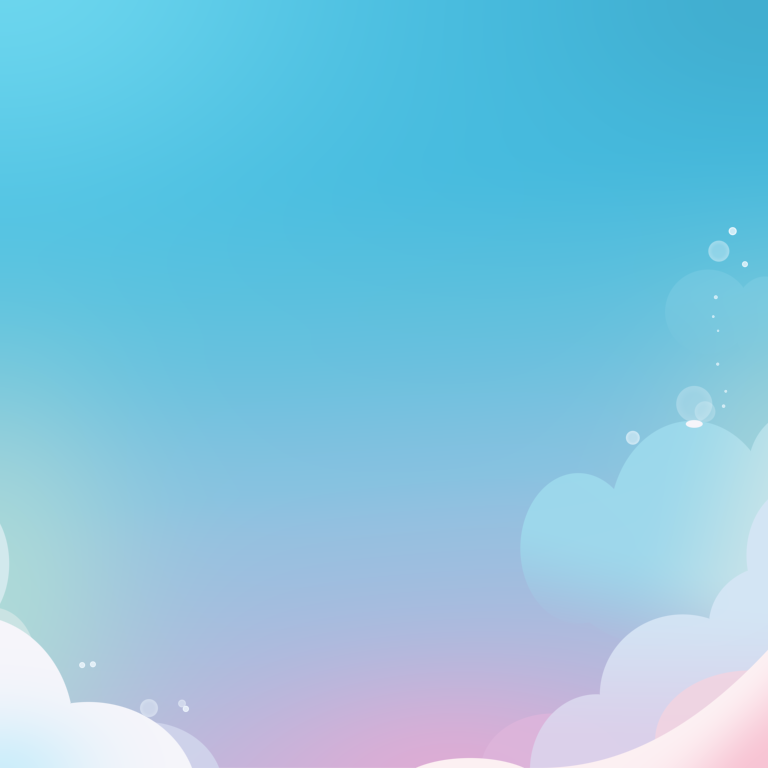
A Shadertoy shader for this background:

```glsl
// Pastel sky fading from blue to pink, with rounded clouds and drifting bubbles in the corners.

const vec3 SKY_TOP    = vec3(0.27, 0.73, 0.87);
const vec3 SKY_MIDDLE = vec3(0.36, 0.75, 0.865);
const vec3 SKY_LOW    = vec3(0.55, 0.76, 0.88);
const vec3 SKY_BASE   = vec3(0.76, 0.71, 0.86);
const vec3 AQUA       = vec3(0.44, 0.85, 0.94);
const vec3 DEEP_TEAL  = vec3(0.25, 0.67, 0.80);
const vec3 MINT       = vec3(0.69, 0.87, 0.84);
const vec3 ROSE       = vec3(0.88, 0.67, 0.83);
const vec3 ICE        = vec3(0.62, 0.86, 0.93);
const vec3 MIST       = vec3(0.83, 0.90, 0.96);
const vec3 LAVENDER   = vec3(0.86, 0.82, 0.92);
const vec3 PEACH      = vec3(0.95, 0.83, 0.88);
const vec3 CREAM      = vec3(0.99, 0.94, 0.95);
const vec3 BLUSH      = vec3(0.97, 0.77, 0.83);
const vec3 SNOW       = vec3(0.965, 0.96, 0.98);
const float SKY_TILT  = 0.08;
const int   DOT_COUNT = 6;

float hash(float n) { return fract(sin(n * 127.1) * 43758.5453); }

// Approximate signed distance to an ellipse
float ellipse(vec2 p, vec2 center, vec2 radius) {
    vec2 q = (p - center) / radius;
    float k = length(q);
    return k * (k - 1.0) / max(length(q / radius), 1e-4);
}

float cover(float d) {
    float edge = 0.8 / min(iResolution.x, iResolution.y);
    return 1.0 - smoothstep(-edge, edge, d);
}

float glow(vec2 p, vec2 center, vec2 radius) {
    vec2 q = (p - center) / radius;
    return exp(-dot(q, q));
}

vec3 sky(vec2 p) {
    float h = p.y - SKY_TILT * (p.x - 0.5);
    vec3 col = mix(SKY_BASE, SKY_LOW, clamp(h / 0.37, 0.0, 1.0));
    col = mix(col, SKY_MIDDLE, smoothstep(0.30, 0.65, h));
    col = mix(col, SKY_TOP, smoothstep(0.57, 0.80, h));
    col = mix(col, AQUA, 0.9 * glow(p, vec2(0.0, 1.05), vec2(0.42, 0.32)));
    col = mix(col, DEEP_TEAL, 0.8 * glow(p, vec2(1.0, 1.0), vec2(0.28, 0.18)));
    col = mix(col, MINT, 0.85 * glow(p, vec2(-0.02, 0.22), vec2(0.19, 0.27)));
    col = mix(col, MINT, 0.6 * glow(p, vec2(1.04, 0.38), vec2(0.17, 0.22)));
    return mix(col, ROSE, 0.9 * glow(p, vec2(0.59, -0.02), vec2(0.24, 0.13)));
}

// Translucent disc with a brighter rim
void bubble(inout vec3 col, vec2 p, vec2 center, float radius, float alpha) {
    float d = length(p - center) - radius;
    float rim = smoothstep(-0.5 * radius, 0.0, d);
    col = mix(col, vec3(0.95, 0.98, 1.0), alpha * (0.75 + 0.25 * rim) * cover(d));
}

void backClouds(inout vec3 col, vec2 p) {
    float faint = min(ellipse(p, vec2(0.922, 0.594), vec2(0.056, 0.055)),
                      ellipse(p, vec2(0.996, 0.583), vec2(0.042, 0.057)));
    col = mix(col, ICE, 0.22 * cover(faint) * smoothstep(0.52, 0.63, p.y));

    float d = ellipse(p, vec2(0.753, 0.286), vec2(0.0755, 0.098));
    d = min(d, ellipse(p, vec2(0.901, 0.322), vec2(0.107, 0.130)));
    d = min(d, ellipse(p, vec2(1.042, 0.388), vec2(0.068, 0.078)));
    d = min(d, ellipse(p, vec2(0.885, 0.258), vec2(0.156, 0.104)));
    vec3 tint = mix(ICE, vec3(0.82, 0.91, 0.92), smoothstep(0.82, 1.05, p.x - 0.35 * (p.y - 0.3)));
    col = mix(col, tint, 0.85 * cover(d) * smoothstep(0.16, 0.31, p.y + 0.25 * (p.x - 0.75)));
}

void rightClouds(inout vec3 col, vec2 p) {
    float pink = ellipse(p, vec2(0.720, -0.003), vec2(0.094, 0.074));
    col = mix(col, vec3(0.87, 0.71, 0.86), 0.8 * cover(pink));

    float d = ellipse(p, vec2(1.042, 0.277), vec2(0.070, 0.091));
    d = min(d, ellipse(p, vec2(1.009, 0.186), vec2(0.086, 0.078)));
    d = min(d, ellipse(p, vec2(0.889, 0.095), vec2(0.108, 0.105)));
    d = min(d, ellipse(p, vec2(0.777, -0.003), vec2(0.087, 0.099)));
    col = mix(col, mix(LAVENDER, MIST, smoothstep(0.02, 0.22, p.y)), 0.95 * cover(d));

    float peach = ellipse(p, vec2(0.977, 0.036), vec2(0.124, 0.091));
    col = mix(col, PEACH, 0.85 * cover(peach));

    // Foreground bank sweeping up to the right
    float rise = max((p.x - 0.70) / 0.30, 0.0);
    float bank = (p.y - 0.154 * pow(rise, 2.1)) / sqrt(1.0 + rise * rise);
    bank = min(bank, ellipse(p, vec2(0.612, -0.029), vec2(0.098, 0.042)));
    float blush = smoothstep(0.0, 0.10, -bank) * smoothstep(0.78, 0.98, p.x);
    col = mix(col, mix(CREAM, BLUSH, blush), cover(bank));
}

void leftClouds(inout vec3 col, vec2 p) {
    col = mix(col, vec3(0.84, 0.92, 0.94), 0.9 * cover(ellipse(p, vec2(-0.039, 0.266), vec2(0.051, 0.081))));
    col = mix(col, vec3(0.84, 0.91, 0.91), 0.7 * cover(ellipse(p, vec2(-0.010, 0.141), vec2(0.056, 0.068))));
    col = mix(col, vec3(0.82, 0.84, 0.93), 0.85 * cover(ellipse(p, vec2(0.189, -0.029), vec2(0.102, 0.089))));
    float d = min(ellipse(p, vec2(-0.039, 0.049), vec2(0.135, 0.150)),
                  ellipse(p, vec2(0.115, -0.042), vec2(0.143, 0.128)));
    vec3 tint = mix(SNOW, vec3(0.80, 0.93, 0.98), glow(p, vec2(0.0, -0.01), vec2(0.12, 0.08)));
    col = mix(col, tint, cover(d));
}

void bubbles(inout vec3 col, vec2 p) {
    bubble(col, p, vec2(0.936, 0.673), 0.0137, 0.45);
    bubble(col, p, vec2(0.904, 0.474), 0.0235, 0.28);
    bubble(col, p, vec2(0.918, 0.464), 0.0135, 0.25);
    bubble(col, p, vec2(0.824, 0.430), 0.0090, 0.65);
    bubble(col, p, vec2(0.194, 0.078), 0.0117, 0.50);
    bubble(col, p, vec2(0.237, 0.084), 0.0050, 0.60);
    col = mix(col, SNOW, cover(ellipse(p, vec2(0.904, 0.448), vec2(0.011, 0.005))));

    // Bright pairs, then tiny scattered dots
    for (int i = 0; i < 2; i++) {
        float k = float(i);
        bubble(col, p, vec2(0.107 + 0.014 * k, 0.134 + 0.001 * k), 0.0038, 1.0);
        bubble(col, p, vec2(0.954 + 0.016 * k, 0.699 - 0.043 * k), 0.0052 - 0.0014 * k, 1.0);
    }
    bubble(col, p, vec2(0.242, 0.077), 0.0040, 1.0);
    for (int i = 0; i < DOT_COUNT; i++) {
        float k = float(i) + 1.0;
        vec2 center = vec2(0.925 + 0.04 * hash(k), 0.47 + 0.15 * hash(k + 17.0));
        bubble(col, p, center, 0.0012 + 0.0014 * hash(k + 31.0), 0.9);
    }
}

void mainImage(out vec4 fragColor, in vec2 fragCoord) {
    vec2 p = fragCoord / iResolution.xy;
    vec3 col = sky(p);
    backClouds(col, p);
    rightClouds(col, p);
    leftClouds(col, p);
    bubbles(col, p);
    fragColor = vec4(col, 1.0);
}
```
